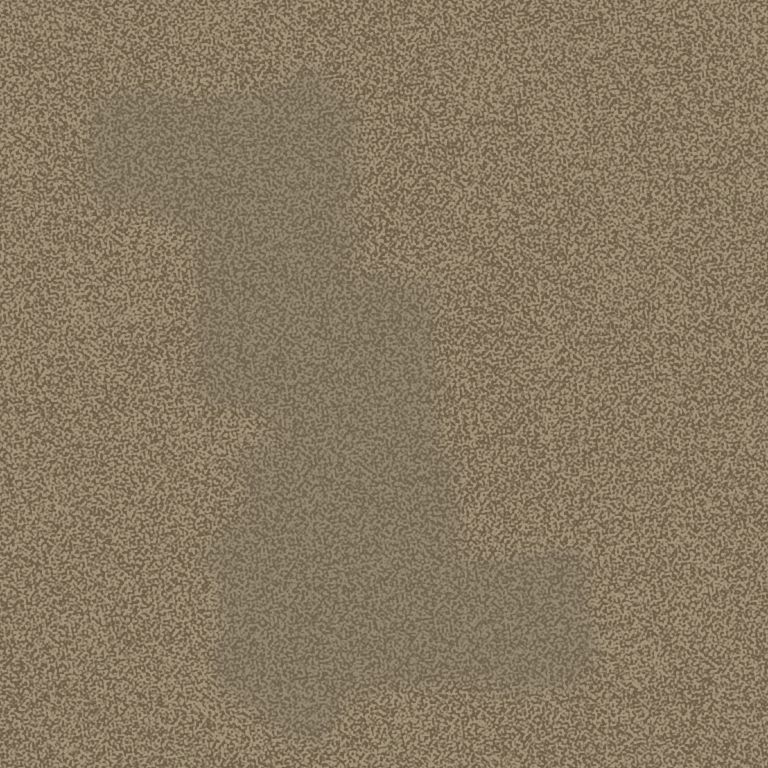
This texture is drawn by a Shadertoy shader. Its source:

```glsl
// Fine sandy grain crossed by a flatter, greyer stain with ragged soft edges.
// Gradient noise gives winding grains and value noise breaks them up; a smooth
// union of boxes and discs, lightly warped, mutes contrast and hue as a stain.

const float WORM_CELLS = 265.0;    // winding grains across the canvas
const float WORM_GAIN = 1.8;
const float SPECK_CELLS = 340.0;   // irregular specks across the canvas
const float SPECK_GAIN = 0.85;
const float CLUMP_CELLS = 75.0;    // small clusters of grains
const float CLUMP_GAIN = 0.14;
const float PATCH_CELLS = 11.0;    // broad brightness drift
const float PATCH_GAIN = 0.08;
const float EDGE_WIDTH = 0.015;    // softness of the stain border
const float EDGE_WARP = 0.022;     // raggedness of the stain border
const float BLEND = 0.025;         // rounding where stain parts join
const vec3 SAND_DARK = vec3(0.430, 0.370, 0.284);
const vec3 SAND_LIGHT = vec3(0.645, 0.585, 0.489);
const vec3 STAIN_DARK = vec3(0.437, 0.390, 0.311);
const vec3 STAIN_LIGHT = vec3(0.590, 0.537, 0.449);

// Integer hash of a lattice cell, from 0 to 1.
float cellHash(ivec2 cell) {
    uvec2 q = uvec2(cell) * uvec2(1597334673u, 3812015801u);
    uint h = (q.x ^ q.y) * 1597334673u;
    h = ((h >> 15) ^ h) * 747796405u;
    h = ((h >> 13) ^ h) * 277803737u;
    h ^= h >> 16;
    return float(h & 65535u) / 65535.0;
}

// Smooth value noise, centred on zero.
float valueNoise(vec2 p) {
    ivec2 cell = ivec2(floor(p));
    vec2 f = fract(p);
    vec2 u = f * f * (3.0 - 2.0 * f);
    float low = mix(cellHash(cell), cellHash(cell + ivec2(1, 0)), u.x);
    float high = mix(cellHash(cell + ivec2(0, 1)), cellHash(cell + 1), u.x);
    return mix(low, high, u.y) - 0.5;
}

// Slope of one lattice corner, measured at the offset from that corner.
float cornerSlope(ivec2 cell, vec2 offset) {
    float angle = 6.28319 * cellHash(cell);
    return dot(vec2(cos(angle), sin(angle)), offset);
}

// Gradient noise, centred on zero.
float gradientNoise(vec2 p) {
    ivec2 cell = ivec2(floor(p));
    vec2 f = fract(p);
    vec2 u = f * f * (3.0 - 2.0 * f);
    float a = cornerSlope(cell, f);
    float b = cornerSlope(cell + ivec2(1, 0), f - vec2(1.0, 0.0));
    float c = cornerSlope(cell + ivec2(0, 1), f - vec2(0.0, 1.0));
    float d = cornerSlope(cell + 1, f - 1.0);
    return mix(mix(a, b, u.x), mix(c, d, u.x), u.y);
}

float disc(vec2 p, vec2 center, float radius) {
    return length(p - center) - radius;
}

float roundBox(vec2 p, vec2 center, vec2 halfSize) {
    const float radius = 0.03;
    vec2 q = abs(p - center) - halfSize + radius;
    return length(max(q, 0.0)) + min(max(q.x, q.y), 0.0) - radius;
}

float smoothUnion(float a, float b) {
    float h = max(BLEND - abs(a - b), 0.0) / BLEND;
    return min(a, b) - h * h * BLEND * 0.25;
}

// Signed distance to the stain: stepped blocks from upper left to lower right.
float stainDistance(vec2 p) {
    float d = roundBox(p, vec2(0.288, 0.805), vec2(0.172, 0.068));
    d = smoothUnion(d, disc(p, vec2(0.400, 0.850), 0.054));
    d = smoothUnion(d, disc(p, vec2(0.245, 0.745), 0.045));
    d = smoothUnion(d, roundBox(p, vec2(0.360, 0.622), vec2(0.104, 0.156)));
    d = smoothUnion(d, roundBox(p, vec2(0.463, 0.518), vec2(0.108, 0.124)));
    d = smoothUnion(d, roundBox(p, vec2(0.455, 0.285), vec2(0.142, 0.130)));
    d = smoothUnion(d, roundBox(p, vec2(0.531, 0.190), vec2(0.238, 0.086)));
    d = smoothUnion(d, disc(p, vec2(0.322, 0.265), 0.048));
    d = smoothUnion(d, disc(p, vec2(0.342, 0.150), 0.062));
    return smoothUnion(d, disc(p, vec2(0.398, 0.100), 0.060));
}

void mainImage(out vec4 fragColor, in vec2 fragCoord) {
    vec2 uv = fragCoord / iResolution.xy;

    // Stain coverage with a ragged border.
    vec2 warp = vec2(valueNoise(uv * 37.0 + 7.3), valueNoise(uv * 37.0 + 53.7));
    float d = stainDistance(uv + EDGE_WARP * warp);
    float stain = 1.0 - smoothstep(-EDGE_WIDTH, EDGE_WIDTH, d);

    // Grain on a turned lattice, with clusters that fade inside the stain.
    vec2 turned = mat2(0.8, 0.6, -0.6, 0.8) * uv + 2.0;
    float grain = WORM_GAIN * gradientNoise(turned * WORM_CELLS)
                + SPECK_GAIN * valueNoise(uv * SPECK_CELLS);
    float clump = CLUMP_GAIN * valueNoise(uv * CLUMP_CELLS + 13.0);
    float drift = PATCH_GAIN * valueNoise(uv * PATCH_CELLS + 31.0);
    float tone = 0.5 + grain + (clump + drift) * (1.0 - 0.6 * stain);
    tone = smoothstep(-0.1, 1.1, tone);

    vec3 sand = mix(SAND_DARK, SAND_LIGHT, tone);
    vec3 muted = mix(STAIN_DARK, STAIN_LIGHT, tone);
    fragColor = vec4(mix(sand, muted, stain), 1.0);
}
```
